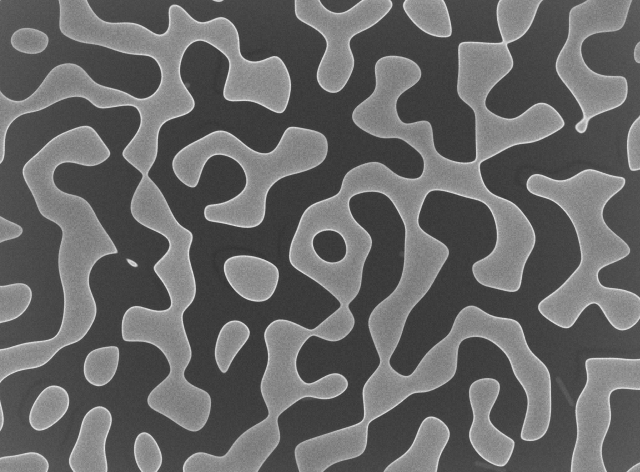
Give the GLSL for this texture, as a WebGL 1 fragment shader.

```glsl
precision highp float;
uniform vec2 u_resolution;

const float TAU = 6.2831853;
const int WAVES = 32;
const int NEEDLES = 6;
const float WAVE_NUMBER = 45.0;
const float WAVE_SPREAD = 0.8;
const float ISLAND_LEVEL = 0.18;
const float DARK_MATRIX = 0.232;
const float ISLAND_GRAY = 0.525;

float hash(vec2 p) {
  vec3 q = fract(vec3(p.xyx) * 0.1031);
  q += dot(q, q.yzx + 33.33);
  return fract((q.x + q.y) * q.z);
}

// Sum of plane waves of similar length; returns value and gradient.
vec3 waveField(vec2 p, float waveNumber, float spread) {
  vec3 sum = vec3(0.0);
  float power = 0.0;
  for (int i = 0; i < WAVES; i++) {
    float n = float(i);
    float angle = n * 2.39996 + 0.4;
    float k = waveNumber * (1.0 + spread * (hash(vec2(n, 3.0)) - 0.5));
    float amp = 1.0 + 0.15 * cos(2.0 * (angle + 0.5));
    vec2 dir = k * vec2(cos(angle), sin(angle));
    float phase = dot(dir, p) + TAU * hash(vec2(n, 29.0));
    sum += amp * vec3(sin(phase), dir * cos(phase));
    power += 0.5 * amp * amp;
  }
  return sum / sqrt(power);
}

// Approximate signed distance to a level line, positive inside.
float levelDistance(vec3 field, float level) {
  return (field.x - level) / sqrt(dot(field.yz, field.yz) + 80.0);
}

float capsule(vec2 p, vec2 axis, float halfLength, float radius) {
  float along = clamp(dot(p, axis), -halfLength, halfLength);
  return length(p - axis * along) - radius;
}

// Faint thin needles scattered under the islands.
float needles(vec2 p, float aspect, float soft) {
  float cover = 0.0;
  for (int i = 0; i < NEEDLES; i++) {
    float n = float(i);
    vec2 center = vec2(aspect * hash(vec2(n, 41.0)), hash(vec2(n, 53.0)));
    float angle = 2.4 * hash(vec2(n, 67.0)) - 1.2;
    vec2 axis = vec2(cos(angle), sin(angle));
    float d = capsule(p - center, axis, 0.03, 0.005);
    float strength = mix(0.3, 1.0, hash(vec2(n, 71.0)));
    cover = max(cover, strength * (1.0 - smoothstep(-soft, soft, d)));
  }
  return cover;
}

float bell(float x, float width) {
  return exp(-x * x / (width * width));
}

void main() {
  vec2 uv = gl_FragCoord.xy / u_resolution;
  float aspect = u_resolution.x / u_resolution.y;
  vec2 p = vec2(uv.x * aspect, uv.y);
  float soft = max(0.0015, 0.7 / u_resolution.y);

  // A gentle warp varies the widths of the branches.
  vec2 warped = p + 0.012 * sin(p.yx * vec2(11.0, 9.0) + vec2(0.7, 2.1));
  float d = levelDistance(waveField(warped, WAVE_NUMBER, WAVE_SPREAD), ISLAND_LEVEL);
  float patches = sin(p.x * 7.1 + 2.0 * sin(p.y * 5.3)) * sin(p.y * 8.3 + p.x * 2.1);

  // Matrix: lighter toward the borders, with dim buried outlines.
  vec2 border = abs(2.0 * uv - 1.0);
  float matrix = DARK_MATRIX + 0.085 * pow(border.x, 3.0) + 0.05 * pow(border.y, 4.0);
  vec3 deepField = waveField(warped + vec2(0.02, -0.014), WAVE_NUMBER, WAVE_SPREAD);
  float buried = levelDistance(deepField, ISLAND_LEVEL);
  matrix -= 0.02 * smoothstep(0.4, 0.8, patches) * bell(buried, 0.005);
  matrix += 0.12 * needles(p, aspect, 2.0 * soft);
  matrix += 0.03 * exp(min(d, 0.0) / 0.003);

  // Islands: soft lift toward the edge and a thin bright rim.
  float island = ISLAND_GRAY + 0.03 * patches + 0.13 * exp(-max(d, 0.0) / 0.011);
  float rim = mix(0.07, 0.19, smoothstep(-0.6, 0.2, patches));
  island += rim * bell(d - 0.0015, 0.0022);

  float gray = mix(matrix, island, smoothstep(-soft, soft, d));

  // Fine detector grain, stronger on the bright phase.
  vec2 cell = floor(p * 378.0);
  float grain = hash(cell + 5.0) + hash(cell + 91.0) - 1.0;
  gray += grain * mix(0.02, 0.045, smoothstep(0.3, 0.5, gray));

  gl_FragColor = vec4(vec3(gray), 1.0);
}
```
